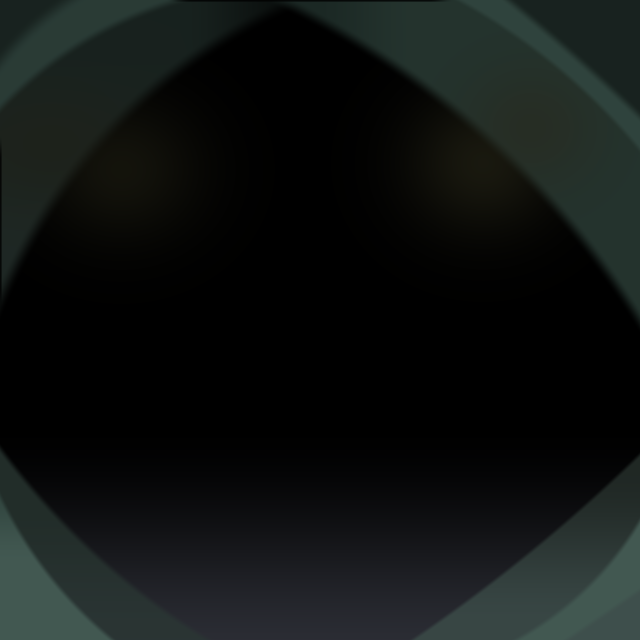
This background is drawn by a WebGL 2 fragment shader. Its source:

```glsl
#version 300 es
precision highp float;
// Draws a dark rounded diamond opening framed by layered, translucent green corner panels.

uniform vec2 u_resolution;
out vec4 fragColor;

const vec3 CORNER_GREEN = vec3(0.095, 0.135, 0.122);
const vec3 RIM_GREEN = vec3(0.185, 0.262, 0.238);
const vec3 PALE_GREEN = vec3(0.258, 0.345, 0.318);
const vec3 WARM_GLOW = vec3(0.092, 0.090, 0.055);
const vec3 FLOOR_GREY = vec3(0.165, 0.172, 0.200);

// Signed height above a parabolic arc from a to b, positive on its left side.
float arcHeight(vec2 p, vec2 a, vec2 b, float bulge) {
    vec2 chord = b - a;
    float len = length(chord);
    vec2 dir = chord / len;
    vec2 q = p - a;
    float t = dot(q, dir) / len;
    return dot(q, vec2(-dir.y, dir.x)) - 4.0 * bulge * t * (1.0 - t);
}

// Soft coverage of the region beyond an arc.
float beyondArc(vec2 p, vec2 a, vec2 b, float bulge, float softness) {
    return smoothstep(-softness, softness, arcHeight(p, a, b, bulge));
}

float glow(vec2 p, vec2 center, vec2 radius) {
    vec2 q = (p - center) / radius;
    return exp(-dot(q, q));
}

// Black opening with a grey floor and two dim warm lights.
vec3 opening(vec2 p) {
    float rise = 1.0 - smoothstep(-0.06, 0.34, p.y);
    vec3 color = FLOOR_GREY * rise * 1.08;
    color += WARM_GLOW * 0.82 * glow(p, vec2(0.19, 0.735), vec2(0.125, 0.11));
    color += WARM_GLOW * 1.05 * glow(p, vec2(0.755, 0.745), vec2(0.12, 0.11));
    return color;
}

vec3 topLeft(vec3 color, vec2 p) {
    vec3 panel = mix(vec3(0.118, 0.155, 0.142), vec3(0.092, 0.130, 0.118), smoothstep(0.6, 0.95, p.y));
    panel = mix(panel, vec3(0.118, 0.130, 0.100), 0.8 * glow(p, vec2(0.08, 0.77), vec2(0.16, 0.10)));
    panel *= 1.0 - 0.55 * smoothstep(0.28, 0.46, p.x);
    color = mix(color, panel, beyondArc(p, vec2(0.0, 0.53), vec2(0.45, 0.993), 0.063, 0.014));
    color = mix(color, RIM_GREEN * 0.88, beyondArc(p, vec2(0.0, 0.83), vec2(0.28, 1.0), 0.022, 0.008));
    return mix(color, CORNER_GREEN, beyondArc(p, vec2(0.0, 0.902), vec2(0.11, 1.0), 0.006, 0.014));
}

vec3 topRight(vec3 color, vec2 p) {
    vec3 panel = mix(vec3(0.105, 0.155, 0.140), vec3(0.140, 0.200, 0.178), smoothstep(0.48, 0.65, p.x));
    panel = mix(panel, vec3(0.152, 0.172, 0.135), 0.85 * glow(p, vec2(0.83, 0.80), vec2(0.11, 0.10)));
    color = mix(color, panel, beyondArc(p, vec2(0.45, 0.993), vec2(1.0, 0.499), 0.053, 0.012));
    color = mix(color, RIM_GREEN, beyondArc(p, vec2(0.72, 0.998), vec2(1.0, 0.766), 0.017, 0.005));
    return mix(color, CORNER_GREEN, beyondArc(p, vec2(0.794, 1.0), vec2(1.0, 0.818), 0.003, 0.008));
}

vec3 bottomLeft(vec3 color, vec2 p) {
    vec3 panel = mix(vec3(0.165, 0.205, 0.202), vec3(0.132, 0.175, 0.160), smoothstep(0.0, 0.22, p.y));
    color = mix(color, panel, beyondArc(p, vec2(0.3255, 0.0), vec2(0.0, 0.2995), 0.021, 0.006));
    vec3 rim = mix(PALE_GREEN, RIM_GREEN, smoothstep(0.12, 0.25, p.y));
    return mix(color, rim, beyondArc(p, vec2(0.176, 0.0), vec2(0.0, 0.225), 0.016, 0.005));
}

vec3 bottomRight(vec3 color, vec2 p) {
    vec3 panel = mix(vec3(0.220, 0.275, 0.268), vec3(0.125, 0.155, 0.142), smoothstep(0.02, 0.27, p.y));
    color = mix(color, panel, beyondArc(p, vec2(1.0, 0.29), vec2(0.6445, 0.0), 0.010, 0.004));
    color = mix(color, PALE_GREEN, beyondArc(p, vec2(1.0, 0.186), vec2(0.807, 0.0), 0.018, 0.005));
    vec3 corner = vec3(0.245, 0.310, 0.298);
    return mix(color, corner, beyondArc(p, vec2(1.0, 0.078), vec2(0.885, 0.0), 0.0, 0.005));
}

// Thin dark seam hugging a canvas side between two positions along it.
float seam(float depth, float along, float start, float end) {
    float span = smoothstep(start - 0.02, start + 0.02, along) * (1.0 - smoothstep(end - 0.02, end + 0.02, along));
    return span * (1.0 - smoothstep(0.001, 0.004, depth));
}

void main() {
    vec2 p = gl_FragCoord.xy / u_resolution;
    vec3 color = opening(p);
    color = topLeft(color, p);
    color = topRight(color, p);
    color = bottomLeft(color, p);
    color = bottomRight(color, p);
    color *= 1.0 - 0.8 * seam(1.0 - p.y, p.x, 0.28, 0.69);
    color *= 1.0 - 0.8 * seam(p.x, p.y, 0.53, 0.77);
    fragColor = vec4(color, 1.0);
}
```
